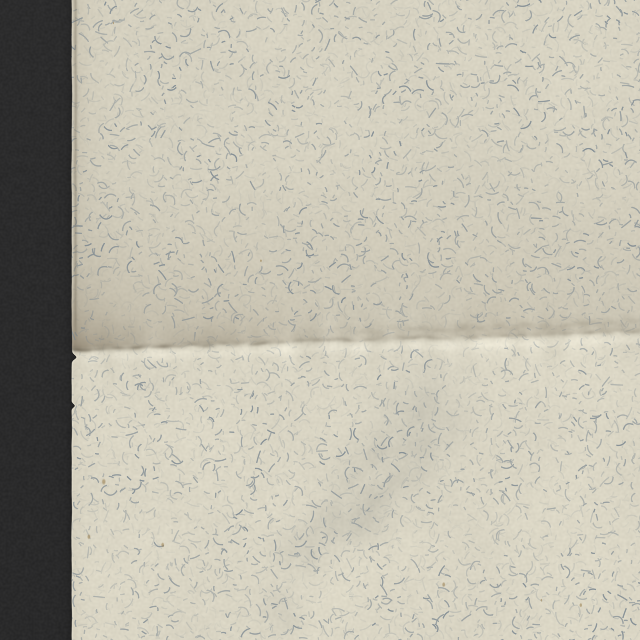
Give the GLSL for this texture, as a three.js fragment shader.

```glsl
varying vec2 vUv;

const vec3 PAPER = vec3(0.856, 0.838, 0.770);
const vec3 PAPER_SHADE = vec3(0.53, 0.485, 0.41);
const vec3 CREASE_DARK = vec3(0.42, 0.385, 0.32);
const vec3 SMUDGE_GREY = vec3(0.57, 0.57, 0.54);
const vec3 FIBRE_BLUE = vec3(0.47, 0.52, 0.56);
const vec3 SPOT_BROWN = vec3(0.62, 0.52, 0.34);
const vec3 BACKING = vec3(0.168, 0.168, 0.170);

const float EDGE_X = 0.112;
const float FOLD_Y = 0.455;
const float FOLD_SLOPE = 0.030;
const float FIBRE_CELL = 0.0205;
const float FIBRE_BEND = 75.0;
const float FIBRE_WIDTH = 0.0019;
const float SPOT_CELL = 0.11;
const float SOFT = 0.0012;
const float PI = 3.14159;

vec2 hash2(vec2 p) {
  vec3 q = fract(p.xyx * vec3(0.1031, 0.1030, 0.0973));
  q += dot(q, q.yzx + 33.33);
  return fract((q.xx + q.yz) * q.zy);
}

float cornerSlope(vec2 cell, vec2 offset) {
  float a = 2.0 * PI * hash2(cell).x;
  return dot(vec2(cos(a), sin(a)), offset);
}

float gradientNoise(vec2 p) {
  vec2 i = floor(p), f = fract(p);
  vec2 u = f * f * f * (f * (f * 6.0 - 15.0) + 10.0);
  vec2 e = vec2(1.0, 0.0);
  float low = mix(cornerSlope(i, f), cornerSlope(i + e, f - e), u.x);
  float high = mix(cornerSlope(i + e.yx, f - e.yx), cornerSlope(i + 1.0, f - 1.0), u.x);
  return 1.4 * mix(low, high, u.y);
}

float fbm(vec2 p) {
  float sum = 0.0, amp = 0.5;
  for (int i = 0; i < 4; i++) {
    sum += amp * gradientNoise(p);
    p = p * 2.03 + 17.3;
    amp *= 0.5;
  }
  return sum;
}

float bell(float x) { return exp(-x * x); }

// One short curved fibre per cell, turned at random
float fibreLayer(vec2 p, float seed) {
  vec2 g = p / FIBRE_CELL + seed * 0.37;
  float ink = 0.0;
  for (int j = -1; j <= 1; j++) {
    for (int i = -1; i <= 1; i++) {
      vec2 id = floor(g) + vec2(float(i), float(j));
      vec2 turn = hash2(id + seed + 57.0);
      vec2 look = hash2(id + seed + 131.0);
      float a = turn.x * PI, c = cos(a), s = sin(a);
      vec2 q = mat2(c, -s, s, c) * (g - id - hash2(id + seed)) * FIBRE_CELL;
      float halfLength = mix(0.002, 0.0095, look.x * look.x);
      float bend = (2.0 * turn.y - 1.0) * FIBRE_BEND;
      float x = clamp(q.x, -halfLength, halfLength);
      float steep = 2.0 * bend * x;
      float d = length(vec2(q.x - x, (q.y - bend * x * x) / sqrt(1.0 + steep * steep)));
      float strength = mix(0.08, 0.85, look.y * look.y);
      ink = max(ink, strength * (1.0 - smoothstep(0.0002, FIBRE_WIDTH, d)));
    }
  }
  return ink;
}

// Rare small rust spots
float rustSpots(vec2 p) {
  vec2 id = floor(p / SPOT_CELL);
  vec2 kind = hash2(id + 211.0);
  vec2 q = p - (id + 0.2 + 0.6 * hash2(id + 83.0)) * SPOT_CELL;
  float r = mix(0.002, 0.005, kind.y);
  return step(0.88, kind.x) * (1.0 - smoothstep(0.3 * r, r, length(q * vec2(1.2, 0.8))));
}

// Grey smudges trailing down the lower half
float smudges(vec2 p) {
  float sum = 0.0;
  for (int i = 0; i < 6; i++) {
    float t = float(i) / 5.0;
    vec2 jitter = hash2(vec2(float(i), 9.0)) - 0.5;
    vec2 q = p - mix(vec2(0.64, 0.36), vec2(0.45, 0.05), t) - 0.05 * jitter;
    sum += exp(-dot(q, q) / mix(0.0035, 0.0008, t));
  }
  return min(sum, 1.0) * (0.65 + 0.9 * fbm(p * 14.0));
}

vec3 paperColour(vec2 p, float fromEdge, float fromFold) {
  float above = smoothstep(-0.004, 0.006, fromFold);
  float leftness = exp(-max(fromEdge, 0.0) / 0.22);
  float cloud = fbm(p * 5.0);
  vec3 col = PAPER * (1.0 + 0.035 * cloud - 0.015 * above);
  col *= 1.0 + 0.022 * gradientNoise(p * 190.0) + 0.02 * fbm(p * 60.0);

  // Shading towards the fold and the worn edge
  float shade = above * exp(-max(fromFold, 0.0) / 0.055) * (0.19 + 0.30 * leftness);
  shade += above * exp(-fromEdge / 0.045) * (0.10 + 0.20 * exp(-fromFold / 0.16));
  shade += 0.07 * above * bell((fromFold - 0.12) / 0.13) + 0.10 * exp(-fromEdge / 0.012);
  col = mix(col, PAPER_SHADE, clamp(shade * (1.0 + 0.8 * cloud), 0.0, 0.8));
  col = mix(col, SMUDGE_GREY, 0.30 * clamp(smudges(p), 0.0, 1.0));

  // Fibres, thinned in drifting patches
  float ink = 0.0;
  for (int i = 0; i < 3; i++) ink = max(ink, fibreLayer(p, float(i) * 41.0));
  float patchiness = clamp(0.85 + 0.7 * gradientNoise(p * 9.0 + 4.0), 0.4, 1.0);
  col = mix(col, FIBRE_BLUE, ink * patchiness * (1.0 - 0.7 * bell(fromFold / 0.02)));
  col = mix(col, SPOT_BROWN, 0.6 * rustSpots(p));

  // Crease line, lit ridge below it and crossing wrinkles
  float rough = 0.7 + 0.8 * gradientNoise(p * vec2(45.0, 90.0));
  float line = bell(fromFold / 0.0042) * (0.24 + 0.42 * leftness);
  line += 0.16 * bell((fromFold - 0.014) / 0.008) * smoothstep(0.4, 0.7, p.x);
  col = mix(col, CREASE_DARK, clamp(line * rough, 0.0, 0.8));
  col += 0.035 * bell((fromFold + 0.013) / 0.008);
  col += 0.05 * gradientNoise(p * vec2(32.0, 12.0)) * bell(fromFold / 0.04);
  return col;
}

void main() {
  vec2 p = vUv;
  float fold = FOLD_Y + FOLD_SLOPE * (p.x - EDGE_X) + 0.005 * fbm(vec2(p.x * 9.0, 2.0));
  float fromFold = p.y - fold;

  // Paper edge with two small tears
  float edge = EDGE_X + 0.0015 * fbm(vec2(3.0, p.y * 16.0));
  edge += 0.007 * bell((fromFold + 0.012) / 0.005) + 0.005 * bell((p.y - 0.366) / 0.004);
  float fromEdge = p.x - edge;

  vec3 paper = paperColour(p, max(fromEdge, 0.0), fromFold);
  float upper = smoothstep(0.0, 0.05, fromFold);
  paper = mix(paper, CREASE_DARK, 0.32 * upper * bell((fromEdge - 0.006) / 0.0025));
  paper += 0.05 * bell((fromEdge - 0.001) / 0.0015);

  // Dark backing with fine grain
  float grain = 0.018 * gradientNoise(p * 230.0) + 0.014 * fbm(p * 70.0);
  vec3 backing = BACKING + grain + 0.010 * (p.y - 0.5);
  backing *= 1.0 - 0.2 * exp(min(fromEdge, 0.0) / 0.006);

  gl_FragColor = vec4(mix(backing, paper, smoothstep(-SOFT, SOFT, fromEdge)), 1.0);
}
```
